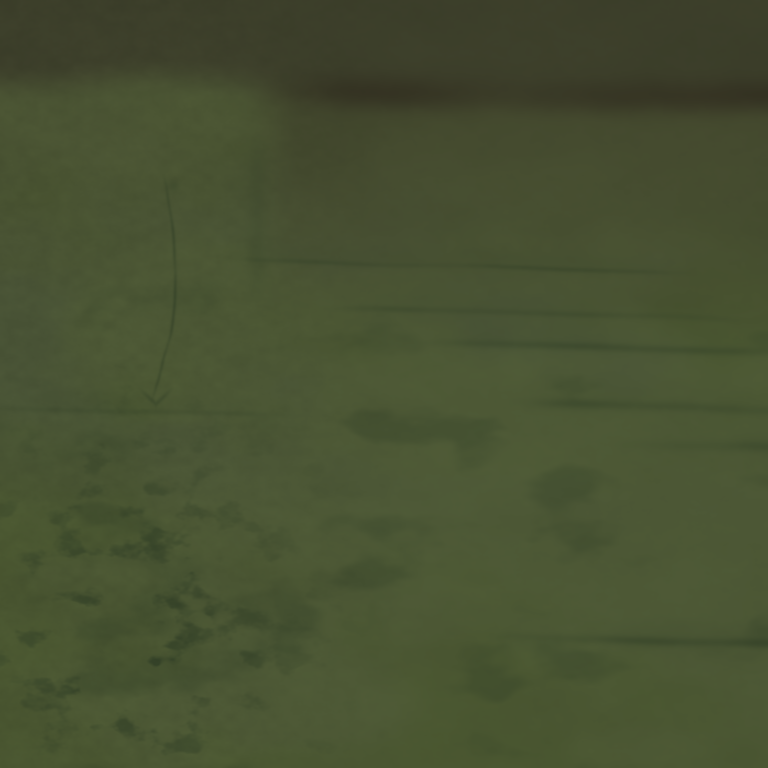
A Shadertoy shader for this texture:

```glsl
// Weathered olive wall: a soft dark band on top, faint sloping streaks,
// a thin hooked scratch and mottled specks at the lower left.
// Layers of value noise and soft strokes are blended over a smooth gradient.

const vec3 OLIVE = vec3(0.302, 0.346, 0.209);
const vec3 MOSS  = vec3(0.287, 0.336, 0.188);
const vec3 SAGE  = vec3(0.285, 0.325, 0.215);
const vec3 UMBER = vec3(0.262, 0.283, 0.178);
const vec3 BAND  = vec3(0.236, 0.246, 0.165);
const vec3 SOOT  = vec3(0.200, 0.190, 0.130);
const vec3 STAIN = vec3(0.190, 0.245, 0.150);

float hash(vec2 p) {
    return fract(sin(dot(p, vec2(127.1, 311.7))) * 43758.5453);
}

float noise(vec2 p) {
    vec2 cell = floor(p);
    vec2 f = fract(p);
    f = f * f * (3.0 - 2.0 * f);
    float low = mix(hash(cell), hash(cell + vec2(1.0, 0.0)), f.x);
    float high = mix(hash(cell + vec2(0.0, 1.0)), hash(cell + vec2(1.0)), f.x);
    return mix(low, high, f.y);
}

float fbm(vec2 p) {
    float sum = 0.0;
    float weight = 0.533;
    for (int i = 0; i < 4; i++) {
        sum += weight * noise(p);
        p = mat2(1.6, 1.2, -1.2, 1.6) * p + 7.3;
        weight *= 0.5;
    }
    return sum;
}

float bell(float x, float width) {
    return exp(-x * x / (width * width));
}

// One inside the interval, fading to zero over the given softness.
float span(float x, float from, float to, float soft) {
    return smoothstep(from - soft, from + soft, x)
         * (1.0 - smoothstep(to - soft, to + soft, x));
}

// Nearly horizontal streak with a sharp upper edge and a smeared trail.
float streak(vec2 uv, vec2 start, float end, float width) {
    float wobble = 0.005 * (noise(vec2(uv.x * 8.0, start.y * 90.0)) - 0.5);
    float offset = uv.y - start.y + 0.03 * (uv.x - start.x) - wobble;
    float body = bell(offset, width) + 0.3 * bell(offset - 0.008, width * 4.0);
    float wear = mix(0.3, 1.0, noise(vec2(uv.x * 12.0, start.y * 50.0)));
    return body * wear * span(uv.x, start.x, end, 0.06);
}

// Thin scratch that bows sideways and ends in a small hook.
float scratch(vec2 uv) {
    float bow = 0.229 - 1.1 * (uv.y - 0.65) * (uv.y - 0.65);
    bow += 0.003 * (noise(vec2(uv.y * 30.0, 4.0)) - 0.5);
    float stem = bell(uv.x - bow, 0.0024) * span(uv.y, 0.49, 0.76, 0.02);
    float hookX = abs(uv.x - 0.203);
    float hook = bell(uv.y - 0.474 - 0.9 * hookX, 0.004)
               * (1.0 - smoothstep(0.008, 0.025, hookX));
    float knot = bell(length(uv - vec2(0.226, 0.758)), 0.007);
    return stem * mix(0.45, 1.0, noise(uv * 40.0)) + 0.7 * hook + 0.6 * knot;
}

// Broad colour fields, from the light lower wall to the shaded upper right.
vec3 wall(vec2 uv) {
    float drift = fbm(uv * vec2(3.0, 5.0) + 2.0);
    vec3 colour = mix(OLIVE, MOSS, smoothstep(0.4, 0.7, drift));
    float sage = smoothstep(0.4, 0.65, fbm(uv * vec2(4.0, 7.0) + 19.0));
    colour = mix(colour, SAGE, 0.7 * sage * span(uv.y, 0.38, 0.75, 0.12));
    float shade = smoothstep(0.5, 0.86, uv.y + 0.12 * (drift - 0.5));
    shade *= 0.3 + 0.7 * smoothstep(0.31, 0.4, uv.x);
    return mix(colour, UMBER, shade);
}

vec3 topBand(vec3 colour, vec2 uv) {
    float wave = 0.03 * (fbm(vec2(uv.x * 4.0, 3.0)) - 0.5);
    float edge = mix(0.893, 0.865, smoothstep(0.2, 0.5, uv.x)) + wave;
    colour = mix(colour, BAND, smoothstep(edge - 0.025, edge + 0.03, uv.y));
    float core = bell(uv.y - 0.875 - wave, 0.022) * smoothstep(0.3, 0.48, uv.x);
    return mix(colour, SOOT, core * mix(0.35, 0.95, noise(uv * vec2(6.0, 9.0))));
}

void mainImage(out vec4 fragColor, in vec2 fragCoord) {
    vec2 uv = fragCoord / iResolution.xy;
    vec3 colour = topBand(wall(uv), uv);

    // Sloping streaks, starting further right as they descend.
    float marks = 0.0;
    for (int i = 0; i < 5; i++) {
        float k = float(i);
        vec2 start = vec2(0.34 + 0.12 * k, 0.672 - 0.066 * k);
        start += 0.03 * (vec2(hash(vec2(k, 1.0)), hash(vec2(k, 2.0))) - 0.5);
        marks += 0.4 * streak(uv, start, 0.88 + 0.07 * k, 0.0035 + 0.001 * k);
    }
    marks += 0.45 * streak(uv, vec2(0.67, 0.17), 1.1, 0.006);
    marks += 0.25 * streak(uv, vec2(0.0, 0.47), 0.36, 0.004);

    // Scratch and the soft upright edge beside it.
    marks += 0.5 * scratch(uv);
    marks += 0.16 * bell(uv.x - 0.335, 0.012) * span(uv.y, 0.62, 0.81, 0.03);

    // Dark crumbs, gathered at the lower left, and wide smudges elsewhere.
    float corner = bell(length((uv - vec2(0.16, 0.17)) * vec2(1.0, 0.8)), 0.2);
    float crumbs = smoothstep(0.57, 0.78, fbm(uv * vec2(24.0, 36.0)));
    marks += 0.75 * crumbs * corner;
    float smudge = smoothstep(0.58, 0.8, fbm(uv * vec2(8.0, 16.0) + 31.0));
    marks += 0.3 * smudge * (1.0 - smoothstep(0.5, 0.75, uv.y));
    colour = mix(colour, STAIN, clamp(marks, 0.0, 0.85));

    // Brushed mottling and fine grain, stronger on the rough left side.
    float rough = 1.0 - smoothstep(0.2, 0.6, uv.x);
    float mottle = fbm(uv * vec2(7.0, 13.0) + 11.0) - 0.5;
    float grain = fbm(uv * vec2(70.0, 90.0)) - 0.5;
    colour *= 1.0 + 0.09 * mottle + (0.025 + 0.06 * rough) * grain;
    fragColor = vec4(colour, 1.0);
}
```
